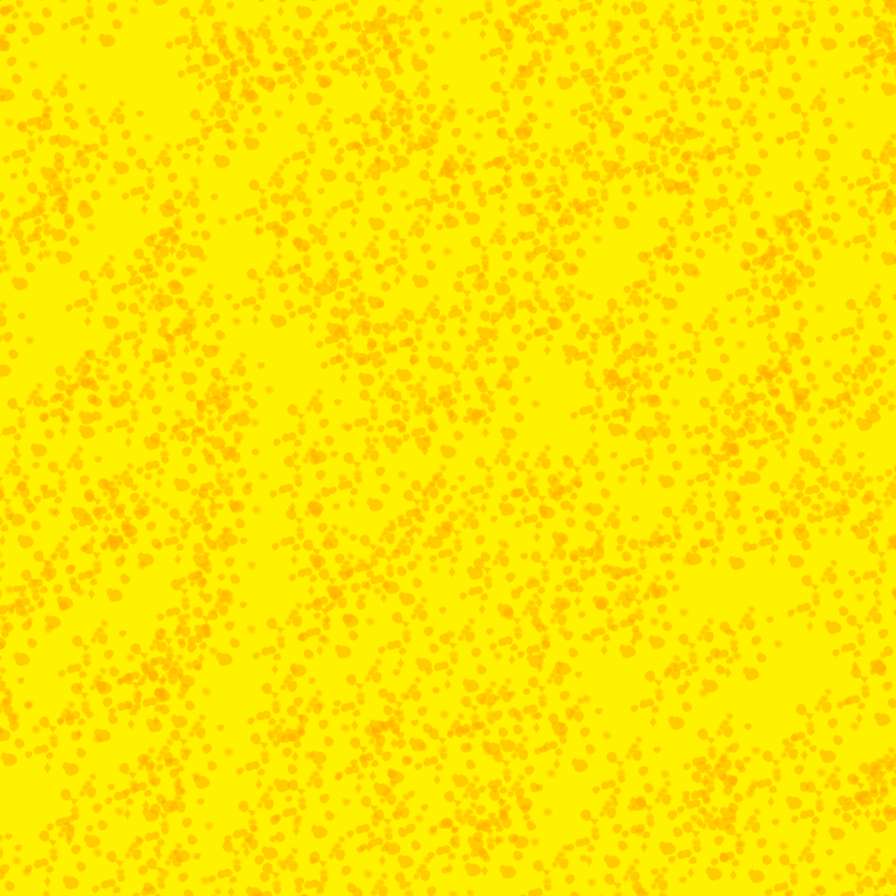
A Shadertoy shader for this texture:

```glsl
// Yellow ground sprinkled with translucent orange specks.
// One stamp of dots, short trails, a wedge and a diamond is repeated on a
// strongly jittered grid; where stamps overlap, the orange deepens.

const float CANVAS = 1152.0;      // canvas height in speck units
const float CELL = CANVAS / 16.0; // spacing of the stamps
const float JITTER = 1.1;         // stamp displacement in cells
const float REACH = 60.0;         // half size of one stamp
const vec3 YELLOW = vec3(1.0, 0.95, 0.0);
const vec3 ORANGE = vec3(1.0, 0.67, 0.0);
const float OPACITY = 0.54;

float hash(vec2 p) {
    return fract(sin(dot(p, vec2(127.1, 311.7))) * 43758.5453);
}

vec2 hash2(vec2 p) {
    return vec2(hash(p), hash(p + 47.3));
}

// Coverage of a shape from its signed distance
float fill(float dist, float blur) {
    return 1.0 - smoothstep(-blur, blur, dist);
}

// Slightly lumpy round speck
float speck(vec2 p, float radius, float seed) {
    float angle = atan(p.y, p.x);
    float lump = 0.07 * sin(2.0 * angle + seed) + 0.05 * sin(3.0 * angle + seed * 2.3);
    return length(p) - radius * (1.0 + lump);
}

// Row of uneven specks running from one point to another
float trail(vec2 p, vec2 from, vec2 to, int count, float radius) {
    float dist = REACH;
    for (int i = 0; i < count; i++) {
        float k = float(i);
        vec2 wobble = 5.0 * (hash2(vec2(k, radius)) - 0.5);
        vec2 centre = mix(from, to, k / float(count - 1)) + wobble;
        dist = min(dist, speck(p - centre, radius * mix(0.85, 1.1, hash(vec2(k, 3.0))), k));
    }
    return dist;
}

float wedge(vec2 p, float angle) {
    float c = cos(angle), s = sin(angle);
    vec2 q = vec2(c * p.x + s * p.y, c * p.y - s * p.x);
    return max(q.x - 4.0, abs(q.y) - 0.42 * (q.x + 7.0));
}

float diamond(vec2 p) {
    return 0.8 * abs(p.x) + 0.55 * abs(p.y) - 3.6;
}

// Coverage of one complete stamp centred on the origin
float stamp(vec2 p, float blur) {
    // Loose specks along a golden-angle spiral, every fourth one soft
    float cover = 0.0;
    for (int i = 0; i < 9; i++) {
        float k = float(i);
        float angle = 0.6 + 2.4 * k;
        vec2 centre = sqrt((k + 0.5) / 9.0) * vec2(48.0, 41.0) * vec2(cos(angle), sin(angle));
        float radius = mix(4.4, 7.2, hash(vec2(k, 8.0)));
        bool soft = i % 4 == 1;
        float dist = speck(p - centre, soft ? 4.6 : radius, k * 1.7);
        cover = max(cover, fill(dist, soft ? blur + 2.2 : blur));
    }

    // Large blob with a bump
    float blob = min(speck(p - vec2(4.0, -38.0), 8.5, 1.0),
                     speck(p - vec2(-3.0, -34.0), 5.0, 4.0));
    cover = max(cover, fill(blob, blur));

    // Sideways trail and softer rising trail
    float sideways = trail(p, vec2(-49.0, -17.0), vec2(-21.0, -6.0), 4, 5.4);
    float rising = trail(p, vec2(-10.0, 24.0), vec2(6.0, 43.0), 4, 4.3);
    cover = max(cover, fill(sideways, blur));
    cover = max(cover, fill(rising, blur + 1.2));

    // Angular chips
    cover = max(cover, fill(wedge(p - vec2(-21.0, 15.0), -0.6), blur));
    return max(cover, fill(diamond(p - vec2(-27.0, -36.0)), blur));
}

void mainImage(out vec4 fragColor, in vec2 fragCoord) {
    float pixel = CANVAS / iResolution.y;
    vec2 p = fragCoord * pixel;
    float blur = max(1.5, 0.6 * pixel);
    vec2 home = floor(p / CELL);

    // Yellow left showing through all stamps
    float clear = 1.0;
    for (int y = -1; y <= 1; y++) {
        for (int x = -1; x <= 1; x++) {
            vec2 cell = home + vec2(x, y);
            vec2 centre = (cell + 0.5 + JITTER * (hash2(cell) - 0.5)) * CELL;
            vec2 q = p - centre;
            bool present = hash(cell + 91.7) > 0.07;
            if (present && max(abs(q.x), abs(q.y)) < REACH) {
                clear *= 1.0 - OPACITY * stamp(q, blur);
            }
        }
    }
    fragColor = vec4(mix(ORANGE, YELLOW, clear), 1.0);
}
```
